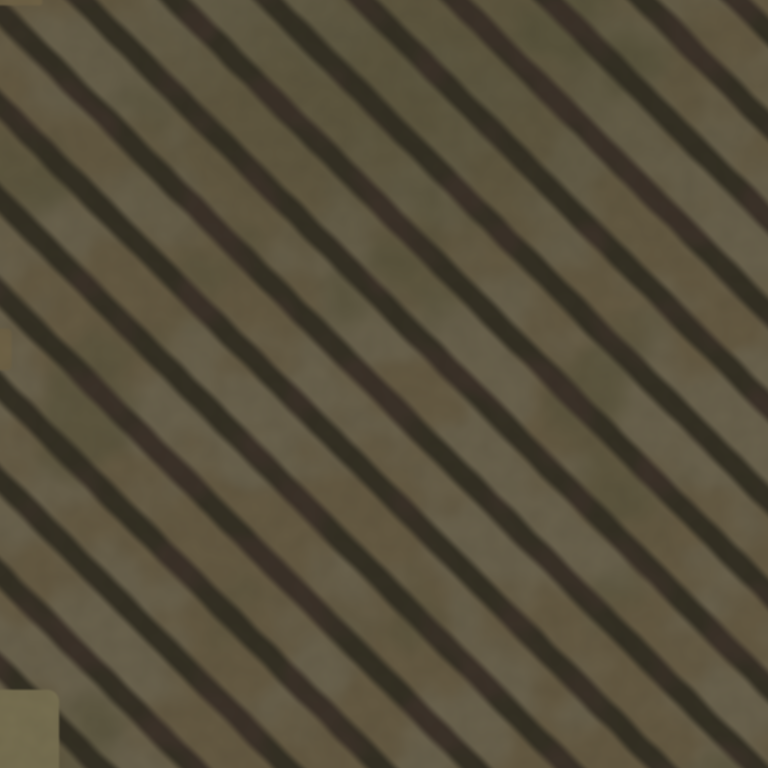
Give the GLSL for this pattern, as a WebGL 2 fragment shader.

```glsl
#version 300 es
precision highp float;

uniform vec2 u_resolution;
out vec4 fragColor;

const float STRIPE_PERIOD = 0.1219;  // vertical distance between dark stripes
const float STRIPE_OFFSET = 0.0158;  // first stripe below the top left corner
const float CORE_HALF = 0.100;       // solid dark core, in periods
const float EDGE_HALF = 0.222;       // outer end of the soft edge, in periods

const vec3 BROWN = vec3(0.382, 0.340, 0.250);
const vec3 GREY = vec3(0.400, 0.370, 0.290);
const vec3 OLIVE = vec3(0.338, 0.318, 0.228);
const vec3 DARK_GREEN = vec3(0.198, 0.183, 0.135);
const vec3 DARK_RED = vec3(0.227, 0.190, 0.155);
const vec3 PATCH_OLIVE = vec3(0.450, 0.420, 0.305);
const vec3 PATCH_TAN = vec3(0.425, 0.375, 0.265);

vec2 hashGradient(vec2 cell) {
    vec3 p = fract(cell.xyx * vec3(0.1031, 0.1030, 0.0973));
    p += dot(p, p.yzx + 33.33);
    float angle = 6.28319 * fract((p.x + p.y) * p.z);
    return vec2(cos(angle), sin(angle));
}

float gradientNoise(vec2 p) {
    vec2 cell = floor(p);
    vec2 f = fract(p);
    vec2 w = f * f * f * (f * (f * 6.0 - 15.0) + 10.0);
    float a = dot(hashGradient(cell), f);
    float b = dot(hashGradient(cell + vec2(1, 0)), f - vec2(1, 0));
    float c = dot(hashGradient(cell + vec2(0, 1)), f - vec2(0, 1));
    float d = dot(hashGradient(cell + vec2(1, 1)), f - vec2(1, 1));
    return mix(mix(a, b, w.x), mix(c, d, w.x), w.y);
}

float fractalNoise(vec2 p, int octaves) {
    float sum = 0.0;
    float amplitude = 1.0;
    for (int i = 0; i < octaves; i++) {
        sum += amplitude * gradientNoise(p);
        p = p * 2.03 + 17.3;
        amplitude *= 0.5;
    }
    return sum;
}

// Coverage of the dark diagonal stripes
float stripeMask(vec2 uv, float period, float offset, float pixel) {
    float phase = (1.0 - uv.y - uv.x - offset) / period;
    float dist = abs(fract(phase + 0.5) - 0.5);
    float soften = pixel / period;
    return 1.0 - smoothstep(CORE_HALF - soften, EDGE_HALF + soften, dist);
}

float roundedBoxMask(vec2 uv, vec2 center, vec2 halfSize, float radius, float blur) {
    vec2 q = abs(uv - center) - halfSize + radius;
    float dist = length(max(q, 0.0)) + min(max(q.x, q.y), 0.0) - radius;
    return 1.0 - smoothstep(-blur, blur, dist);
}

// Mottled cloth between the stripes, greener towards the top
vec3 bandColor(vec2 uv) {
    float greyAmount = smoothstep(-0.22, 0.28, fractalNoise(uv * 6.0 + 3.7, 3));
    vec2 q = (uv - vec2(0.53, 0.90)) / vec2(0.34, 0.20);
    float olive = 0.75 * exp(-dot(q, q));
    olive += 0.7 * smoothstep(0.12, 0.55, fractalNoise(uv * 4.5 + 41.0, 3));
    return mix(mix(BROWN, GREY, greyAmount), OLIVE, clamp(olive, 0.0, 1.0));
}

vec3 stripeColor(vec2 uv) {
    float redness = smoothstep(-0.12, 0.35, fractalNoise(uv * 9.0 + 71.0, 2));
    return mix(DARK_GREEN, DARK_RED, redness);
}

void main() {
    vec2 uv = gl_FragCoord.xy / u_resolution;
    float pixel = 1.0 / min(u_resolution.x, u_resolution.y);
    float blur = max(pixel, 0.0025);

    // Slightly uneven stripe edges
    float wobble = 0.003 * gradientNoise(uv * 22.0);
    float stripe = stripeMask(uv, STRIPE_PERIOD, STRIPE_OFFSET + wobble, pixel);
    vec3 color = mix(bandColor(uv), stripeColor(uv), stripe);

    // Pale worn patches on the left border
    float corner = roundedBoxMask(uv, vec2(0.0), vec2(0.077, 0.102), 0.016, blur);
    float side = roundedBoxMask(uv, vec2(0.0, 0.545), vec2(0.015, 0.027), 0.006, blur);
    float top = roundedBoxMask(uv, vec2(0.0, 1.0), vec2(0.055, 0.007), 0.004, blur);
    color = mix(color, PATCH_OLIVE, corner);
    color = mix(color, PATCH_TAN, 0.9 * max(side, top));

    // Faint grain
    color *= 1.0 + 0.035 * fractalNoise(uv * 34.0 + 9.0, 2);
    fragColor = vec4(color, 1.0);
}
```
